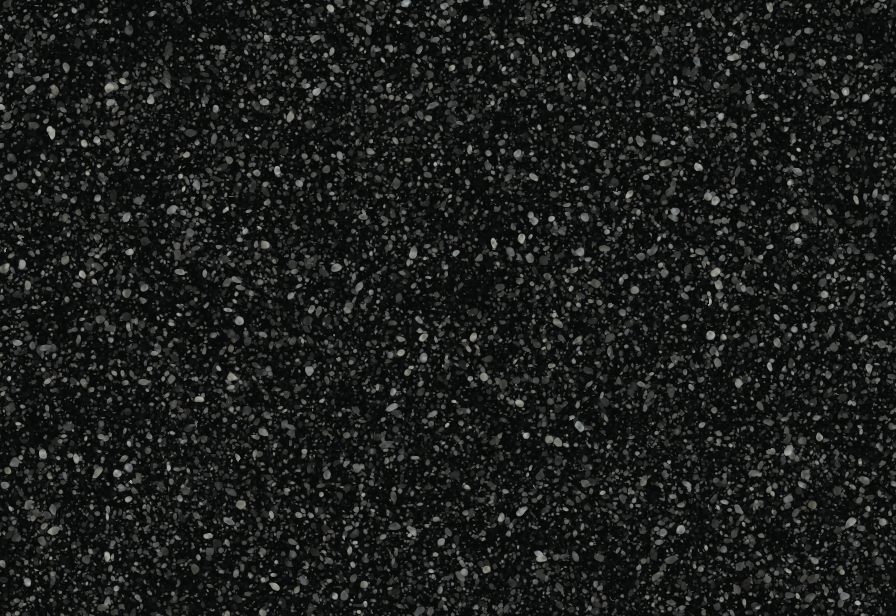
Reproduce this texture procedurally as a WebGL 1 fragment shader.

```glsl
precision highp float;

uniform vec2 u_resolution;

// Scales are cells per canvas height; covers are the share of cells with a grain
#define COARSE_SCALE 60.0
#define MEDIUM_SCALE 95.0
#define FINE_SCALE 150.0
#define COARSE_COVER 0.44
#define MEDIUM_COVER 0.62
#define FINE_COVER 0.62
#define EDGE_SOFTNESS 0.0032
#define BASE_COLOR vec3(0.026, 0.032, 0.032)
#define HAZE_COLOR vec3(0.068, 0.074, 0.074)
#define COOL_TINT vec3(0.96, 1.0, 1.01)
#define WARM_TINT vec3(1.0, 1.0, 0.92)

vec4 hash4(vec2 p) {
  vec4 q = fract(p.xyxy * vec4(0.1031, 0.1030, 0.0973, 0.1099));
  q += dot(q, q.wzxy + 33.33);
  return fract((q.xxyz + q.yzzw) * q.zywx);
}

float valueNoise(vec2 p) {
  vec2 cell = floor(p);
  vec2 f = fract(p);
  f = f * f * (3.0 - 2.0 * f);
  float bottom = mix(hash4(cell).x, hash4(cell + vec2(1.0, 0.0)).x, f.x);
  float top = mix(hash4(cell + vec2(0.0, 1.0)).x, hash4(cell + 1.0).x, f.x);
  return mix(bottom, top, f.y);
}

// Scattered irregular grains, the brightest one winning at each point
vec3 grainLayer(vec2 pos, float scale, float cover, vec2 toneRange, float seed) {
  vec2 p = pos * scale + seed;
  vec2 home = floor(p);
  float softness = max(EDGE_SOFTNESS, 1.0 / u_resolution.y) * scale * 0.5;
  float ragged = 0.75 + 0.5 * valueNoise(p * 2.6);
  vec3 light = vec3(0.0);

  for (int y = -1; y <= 1; y++) {
    for (int x = -1; x <= 1; x++) {
      vec2 id = home + vec2(float(x), float(y));
      vec4 place = hash4(id);
      vec4 style = hash4(id + 57.3);

      // Turn and stretch the grain around its jittered centre
      vec2 d = p - id - place.xy;
      float angle = style.y * 3.1416;
      float c = cos(angle);
      float s = sin(angle);
      d = vec2(c * d.x + s * d.y, c * d.y - s * d.x);
      float stretch = mix(1.0, 1.4, style.z);
      d *= vec2(stretch, 1.0 / stretch);

      float radius = mix(0.2, 0.46, place.z * place.z);
      float mask = 1.0 - smoothstep(radius - softness, radius + softness, length(d) * ragged);
      mask *= step(style.x, cover);
      float tone = mix(toneRange.x, toneRange.y, pow(place.w, 1.8));
      light = max(light, mask * tone * mix(COOL_TINT, WARM_TINT, style.w));
    }
  }
  return light;
}

void main() {
  vec2 pos = gl_FragCoord.xy / u_resolution.y;

  // Dark ground with faint fine haze
  float haze = valueNoise(pos * 210.0 + 11.0);
  vec3 color = mix(BASE_COLOR, HAZE_COLOR, haze * haze);

  // Loose clusters thin and thicken the grains
  float density = mix(0.65, 1.35, valueNoise(pos * 17.0 + 5.0));

  vec3 grains = grainLayer(pos, COARSE_SCALE, COARSE_COVER * density, vec2(0.15, 0.60), 13.0);
  grains = max(grains, grainLayer(pos, MEDIUM_SCALE, MEDIUM_COVER * density, vec2(0.10, 0.48), 171.0));
  grains = max(grains, grainLayer(pos, FINE_SCALE, FINE_COVER * density, vec2(0.08, 0.40), 419.0));

  // Mottled mineral surface inside the grains
  float mottle = mix(0.7, 1.25, valueNoise(pos * 170.0 + 83.0));
  color = max(color, grains * mottle);

  gl_FragColor = vec4(color, 1.0);
}
```
